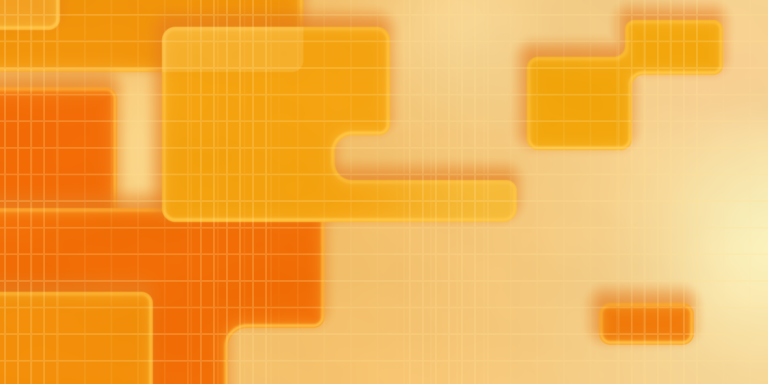
Write a Shadertoy shader that draws this background.

```glsl
const int PANEL_COUNT = 8;
const int MAIN_PANEL = 5;
const vec3 CREAM = vec3(1.0, 0.88, 0.58);
const vec3 RIM = vec3(0.98, 0.76, 0.26);
const vec3 SHADOW = vec3(0.90, 0.49, 0.12);

// edges = left, bottom, right, top
float roundedBox(vec2 p, vec4 edges, float radius) {
    vec2 q = abs(p - 0.5 * (edges.xy + edges.zw)) - 0.5 * (edges.zw - edges.xy) + radius;
    return length(max(q, 0.0)) + min(max(q.x, q.y), 0.0) - radius;
}

// Union whose inner corners get a circular fillet
float filletUnion(float a, float b, float radius) {
    return max(radius, min(a, b)) - length(max(radius - vec2(a, b), 0.0));
}

float mainPanel(vec2 p) {
    float block = roundedBox(p, vec4(0.422, 0.422, 1.016, 0.930), 0.035);
    float bar = roundedBox(p, vec4(0.422, 0.422, 1.346, 0.610), 0.035);
    float notch = roundedBox(p, vec4(0.872, 0.531, 1.700, 0.648), 0.045);
    return -filletUnion(-min(block, bar), notch, 0.028);
}

float steppedPanel(vec2 p) {
    float slab = roundedBox(p, vec4(-0.3, 0.146, 0.846, 0.458), 0.03);
    float foot = roundedBox(p, vec4(-0.4, -0.3, 0.594, 0.32), 0.03);
    return filletUnion(slab, foot, 0.05);
}

float twinPanel(vec2 p) {
    float lower = roundedBox(p, vec4(1.372, 0.609, 1.646, 0.852), 0.03);
    float upper = roundedBox(p, vec4(1.628, 0.805, 1.883, 0.948), 0.025);
    return filletUnion(lower, upper, 0.03);
}

float panelDistance(int id, vec2 p) {
    if (id == 0) return roundedBox(p, vec4(-0.2, 0.8125, 0.79, 1.2), 0.03);
    if (id == 1) return roundedBox(p, vec4(-0.2, 0.922, 0.156, 1.2), 0.03);
    if (id == 2) return roundedBox(p, vec4(-0.2, 0.406, 0.305, 0.773), 0.03);
    if (id == 3) return steppedPanel(p);
    if (id == 4) return roundedBox(p, vec4(-0.2, -0.2, 0.398, 0.24), 0.03);
    if (id == MAIN_PANEL) return mainPanel(p);
    if (id == 6) return twinPanel(p);
    return roundedBox(p, vec4(1.56, 0.102, 1.807, 0.211), 0.03);
}

float softSpot(vec2 p, vec2 center, vec2 size) {
    vec2 q = (p - center) / size;
    return exp(-dot(q, q));
}

float layeredSines(vec2 p) {
    float sum = 0.0, amplitude = 0.5;
    for (int i = 0; i < 4; i++) {
        sum += amplitude * sin(p.x + 1.7 * sin(p.y)) * cos(p.y - 0.6 * p.x);
        p = mat2(1.5, 1.1, -1.1, 1.5) * p + 1.3;
        amplitude *= 0.5;
    }
    return sum;
}

vec3 backdrop(vec2 p) {
    vec3 color = mix(vec3(0.96, 0.755, 0.42), vec3(0.96, 0.82, 0.56), smoothstep(0.8, 1.9, p.x));
    color = mix(color, vec3(0.97, 0.85, 0.60), 0.8 * softSpot(p, vec2(1.22, 0.92), vec2(0.25, 0.25)));
    color = mix(color, vec3(0.98, 0.85, 0.56), 0.8 * softSpot(p, vec2(0.36, 0.60), vec2(0.07, 0.25)));
    color = mix(color, vec3(0.96, 0.77, 0.53), 0.7 * softSpot(p, vec2(1.90, 0.75), vec2(0.2, 0.16)));
    color = mix(color, vec3(0.98, 0.94, 0.73), softSpot(p, vec2(2.0, 0.38), vec2(0.26, 0.30)));
    return color + 0.02 * layeredSines(p * 4.0);
}

float gridLine(float x, float spacing, float halfWidth, float pixel) {
    float offset = abs(fract(x / spacing + 0.5) - 0.5) * spacing;
    return 1.0 - smoothstep(halfWidth, halfWidth + pixel, offset);
}

float grid(vec2 p, float pixel) {
    float rows = gridLine(p.y - 0.615, 0.0693, 0.001, pixel);
    float cluster = smoothstep(0.05, 0.5, cos(6.2832 * (p.x - 0.6) / 0.56));
    float columns = gridLine(p.x - 0.013, 0.0693, 0.001, pixel) * 0.4;
    columns = max(columns, gridLine(p.x - 0.013, 0.034, 0.001, pixel) * cluster);
    return max(rows, columns);
}

// Blurred shadow, filled body, warm inner glow and pale contour
vec3 drawPanel(vec3 under, vec3 fill, float d, float shadowD, float pixel) {
    float mask = 1.0 - smoothstep(-pixel, pixel, d);
    float shadow = 1.0 - smoothstep(-0.025, 0.045, shadowD);
    vec3 color = mix(under, SHADOW, 0.65 * shadow);
    vec3 body = mix(fill, RIM, 0.55 * exp(min(d, 0.0) / 0.016));
    color = mix(color, body, 0.95 * mask);
    float contour = exp(-pow((d + 0.006) / 0.005, 2.0));
    float lit = smoothstep(-0.01, 0.025, shadowD - d);
    return mix(color, RIM + 0.04, contour * mix(0.3, 0.7, lit));
}

void mainImage(out vec4 fragColor, in vec2 fragCoord) {
    vec2 p = fragCoord / iResolution.y;
    float pixel = 1.0 / iResolution.y;
    vec3 fills[PANEL_COUNT] = vec3[PANEL_COUNT](
        vec3(0.95, 0.58, 0.03), vec3(0.96, 0.64, 0.14),
        vec3(0.95, 0.41, 0.01), vec3(0.95, 0.42, 0.01),
        vec3(0.95, 0.56, 0.03), vec3(0.96, 0.64, 0.05),
        vec3(0.95, 0.65, 0.03), vec3(0.94, 0.46, 0.02));
    fills[MAIN_PANEL] = mix(fills[MAIN_PANEL], vec3(0.97, 0.74, 0.22), smoothstep(0.85, 1.3, p.x) * step(p.y, 0.56));
    vec2 shadowShift = vec2(-0.008, 0.022);

    vec3 color = backdrop(p);
    for (int i = 0; i < PANEL_COUNT; i++) {
        float d = panelDistance(i, p);
        float shadowD = panelDistance(i, p - shadowShift);
        color = drawPanel(color, fills[i], d, shadowD, pixel);
    }

    // Translucent overlap of the top band and the main panel
    float overlap = max(panelDistance(0, p), panelDistance(MAIN_PANEL, p));
    color = mix(color, CREAM, 0.22 * (1.0 - smoothstep(-pixel, pixel, overlap)));

    color += 0.012 * layeredSines(p * vec2(5.0, 9.0));
    color = mix(color, CREAM, 0.24 * grid(p, pixel));
    fragColor = vec4(clamp(color, 0.0, 1.0), 1.0);
}
```
